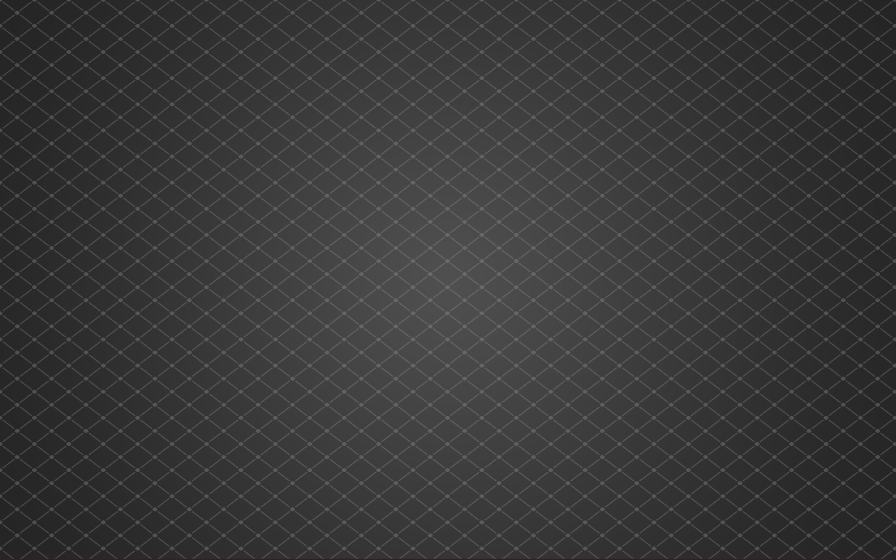
A Shadertoy shader for this pattern:

```glsl
// Charcoal diamond lattice with dotted crossings under a soft radial glow.

// Share of a pixel covered by a stroke; stays correct for strokes thinner than a pixel.
float strokeCoverage(float dist, float halfWidth, float pixel) {
    float low = max(dist - halfWidth, -0.5 * pixel);
    float high = min(dist + halfWidth, 0.5 * pixel);
    return clamp((high - low) / pixel, 0.0, 1.0);
}

void mainImage(out vec4 fragColor, in vec2 fragCoord) {
    float pixel = 1.0 / iResolution.y;
    vec2 p = fragCoord * pixel;
    float aspect = iResolution.x * pixel;

    // Background glow, fading from the centre to the corners
    float radius = length(p - 0.5 * vec2(aspect, 1.0));
    float glow = 1.0 - smoothstep(-0.3, 1.0, radius);
    vec3 color = vec3(mix(0.143, 0.338, glow));

    // Diagonal coordinates: every lattice crossing falls on integers
    vec2 repeats = vec2(16.27, 21.43);
    vec2 q = p * repeats - vec2(0.5, 0.94);
    vec2 diagonal = vec2(q.x + q.y, q.x - q.y);
    vec2 offset = diagonal - round(diagonal);

    // Thin segments that stop short of each crossing
    float slope = length(repeats);
    vec2 dist = abs(offset) / slope;
    float soft = 0.5 * slope * pixel;
    vec2 segment = smoothstep(0.16 - soft, 0.16 + soft, abs(offset.yx));
    float lines = max(strokeCoverage(dist.x, 0.00095, pixel) * segment.x,
                      strokeCoverage(dist.y, 0.00095, pixel) * segment.y);

    // Slightly flattened dots on the crossings
    vec2 fromDot = 0.5 * vec2(offset.x + offset.y, offset.x - offset.y) / repeats;
    float dotDist = length(fromDot * vec2(0.82, 1.0)) - 0.0034;
    float dots = clamp(0.5 - dotDist / pixel, 0.0, 1.0);

    color = mix(color, vec3(0.66), max(0.29 * lines, 0.31 * dots));

    // Faint plum hairline along the bottom edge
    float hairline = clamp((0.0021 - p.y) / pixel + 0.5, 0.0, 1.0);
    color = mix(color, vec3(0.19, 0.13, 0.16), hairline);

    fragColor = vec4(color, 1.0);
}
```
